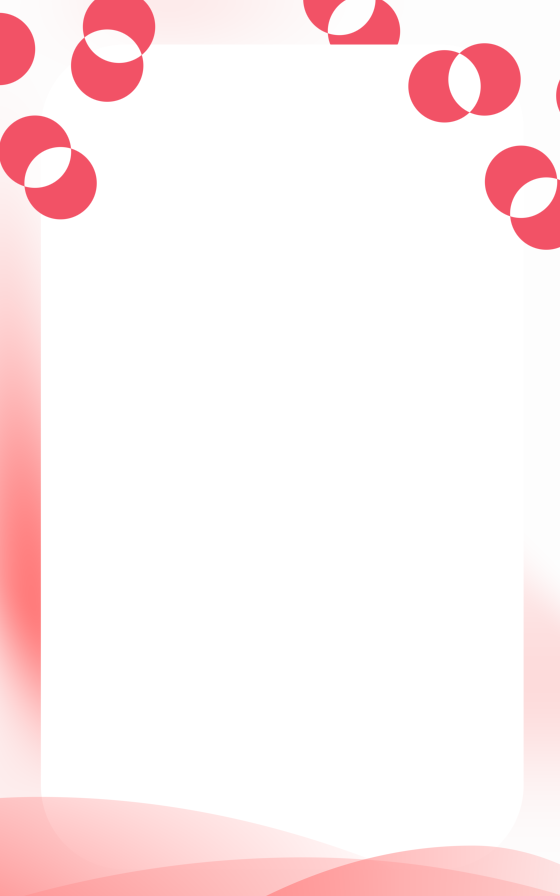
Write a Shadertoy shader that draws this background.

```glsl
// A white rounded card on a blushing backdrop, with paired coral discs along
// the top and translucent rose waves at the foot. Built from distance
// functions, lopsided Gaussian glows and parabolic arches, layered in order.

const vec3 PAPER = vec3(0.992);
const vec3 CARD  = vec3(1.0);
const vec3 BLUSH = vec3(1.0, 0.44, 0.44);
const vec3 ROSE  = vec3(1.0, 0.52, 0.52);
const vec3 CORAL = vec3(0.95, 0.32, 0.40);

const float DISC_RADIUS = 0.0646;
const float DISC_GAP = 0.0725;

// Coverage of a shape from its signed distance.
float cover(float dist, float soft) {
    return 1.0 - smoothstep(-soft, soft, dist);
}

float roundedBox(vec2 p, vec2 halfSize, float radius) {
    vec2 q = abs(p) - halfSize + radius;
    return length(max(q, 0.0)) + min(max(q.x, q.y), 0.0) - radius;
}

// Gaussian bump with separate spreads before and after its centre.
float bump(float offset, float before, float after) {
    float t = offset / (offset < 0.0 ? before : after);
    return exp(-t * t);
}

// Parabolic arch with separate half widths left and right of its peak.
float arch(float x, float peakX, float peakY, float left, float right) {
    float t = (x - peakX) / (x < peakX ? left : right);
    return peakY * (1.0 - t * t);
}

// Two overlapping discs; x is their coral area, y their shared lens.
vec2 discPair(vec2 p, vec3 place, float soft) {
    vec2 axis = vec2(cos(place.z), sin(place.z)) * DISC_GAP * 0.5;
    float a = cover(length(p - place.xy - axis) - DISC_RADIUS, soft);
    float b = cover(length(p - place.xy + axis) - DISC_RADIUS, soft);
    return vec2(a + b - 2.0 * a * b, a * b);
}

vec3 paintDiscs(vec3 color, vec2 p, vec3 place, float soft) {
    vec2 area = discPair(p, place, soft);
    color = mix(color, CARD, area.y * 0.65);
    return mix(color, CORAL, area.x);
}

vec3 paintWave(vec3 color, float y, float top, float opacity, float soft) {
    return mix(color, ROSE, cover(y - top, soft) * clamp(opacity, 0.0, 1.0));
}

vec3 backdrop(vec2 p) {
    // Strong glow on the left, leaning down towards the card.
    float lean = p.y - 0.55 + (p.x - 0.036) * 1.1;
    float left = 0.9 * bump(lean, 0.19, 0.41) * bump(p.x - 0.06, 0.11, 0.09);
    // Faint glow above the card and along the upper left.
    float top = 0.13 * bump(p.x - 0.30, 0.16, 0.22) * bump(p.y - 1.6, 0.10, 0.1);
    float side = 0.09 * bump(p.x, 0.1, 0.07) * bump(p.y - 1.1, 0.5, 0.22);
    // Soft glow on the lower right, under a curved upper edge.
    float edge = 0.64 - (p.x - 0.935) * 1.1;
    float right = 0.24 * bump(p.y - 0.38, 0.17, 0.24)
                * smoothstep(0.03, -0.12, p.y - edge) * smoothstep(0.6, 0.94, p.x);
    // Pale haze in the lower left corner.
    float haze = 0.10 * bump(p.x, 0.1, 0.12) * bump(p.y - 0.2, 0.2, 0.2);
    return mix(PAPER, BLUSH, clamp(left + top + side + right + haze, 0.0, 1.0));
}

void mainImage(out vec4 fragColor, in vec2 fragCoord) {
    // The canvas spans 1.0 across and 1.6 up.
    vec2 p = fragCoord / iResolution.xy * vec2(1.0, 1.6);
    float soft = 0.75 / iResolution.x;
    vec3 color = backdrop(p);

    // One pair is tucked behind the card.
    color = paintDiscs(color, p, vec3(0.628, 1.573, -0.92), soft);
    float card = roundedBox(p - vec2(0.504, 0.784), vec2(0.431, 0.7365), 0.15);
    color = mix(color, CARD, cover(card, soft));

    // Pairs in front of the card: centre and tilt.
    vec3 places[6] = vec3[6](
        vec3(0.202, 1.5175, 1.275), vec3(-0.038, 1.5125, 0.0),
        vec3(0.0853, 1.301, -0.888), vec3(0.8295, 1.452, 0.17),
        vec3(0.953, 1.247, -0.90), vec3(1.094, 1.429, 0.0));
    for (int i = 0; i < 6; i++) {
        color = paintDiscs(color, p, places[i], soft);
    }

    // Waves: broad left swell, low middle swell, right hill.
    float swell = arch(p.x, 0.07, 0.177, 0.65, 0.745);
    float low = arch(p.x, 0.542, 0.069, 0.50, 0.465);
    float hill = arch(p.x, 0.844, 0.090, 0.369, 0.256);
    float fade = 0.78 * (1.0 - p.x / 0.72) * (1.0 - 2.8 * p.y);
    color = paintWave(color, p.y, swell, fade, soft);
    color = paintWave(color, p.y, low, 0.36 - 0.1 * p.x, soft);
    color = paintWave(color, p.y, hill, mix(0.75, 0.22, (p.x - 0.47) / 0.53), soft);

    fragColor = vec4(color, 1.0);
}
```
